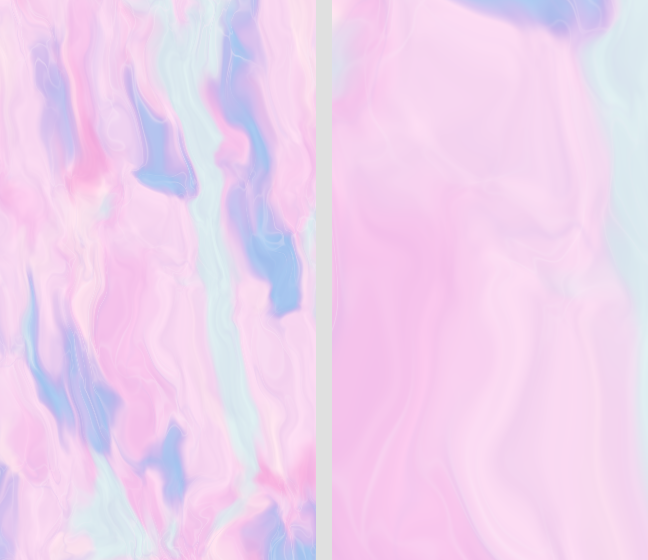
Left, the full canvas; right, a detail of the centre.
This background is drawn by a Shadertoy shader. Its source:

```glsl
// Pastel marbled silk: tall drifting veils of pink, lavender, blue and mint with fine pale wisps.

vec2 hashGradient(vec2 cell) {
    vec3 h = fract(cell.xyx * vec3(0.1031, 0.1030, 0.0973));
    h += dot(h, h.yzx + 33.33);
    float angle = 6.2832 * fract((h.x + h.y) * h.z);
    return vec2(cos(angle), sin(angle));
}

float gradientNoise(vec2 p) {
    vec2 i = floor(p), f = p - i;
    vec2 u = f * f * f * (f * (f * 6.0 - 15.0) + 10.0);
    vec2 e = vec2(1.0, 0.0);
    float low  = mix(dot(hashGradient(i), f),
                     dot(hashGradient(i + e), f - e), u.x);
    float high = mix(dot(hashGradient(i + e.yx), f - e.yx),
                     dot(hashGradient(i + 1.0), f - 1.0), u.x);
    return mix(low, high, u.y);
}

float fbm(vec2 p, int octaves, float gain) {
    float sum = 0.0, amplitude = 1.0;
    for (int i = 0; i < octaves; i++) {
        sum += amplitude * gradientNoise(p);
        p = mat2(1.9, 0.25, -0.25, 1.9) * p + 17.3;
        amplitude *= gain;
    }
    return sum;
}

// Bends the plane so that straight streaks become flowing folds
vec2 flow(vec2 p, vec2 scale, vec2 strength, float seed) {
    vec2 q = p * scale + seed;
    return p + strength * vec2(fbm(q, 3, 0.5), fbm(q + 41.7, 3, 0.5));
}

// Soft veil of colour: coverage of a stretched noise field above a threshold
float veil(vec2 p, vec2 scale, float seed, float from, float to) {
    return smoothstep(from, to, fbm(p * scale + seed, 4, 0.45));
}

// Thin bright thread along the zero line of a noise field
float wisp(vec2 p, vec2 scale, float seed, float width) {
    float d = abs(fbm(p * scale + seed, 2, 0.4));
    return exp(-d * d / (width * width));
}

void mainImage(out vec4 fragColor, in vec2 fragCoord) {
    const vec3 palePink = vec3(0.970, 0.840, 0.945);
    const vec3 pink     = vec3(0.965, 0.765, 0.925);
    const vec3 hotPink  = vec3(0.965, 0.680, 0.875);
    const vec3 cream    = vec3(0.985, 0.900, 0.930);
    const vec3 lavender = vec3(0.790, 0.720, 0.930);
    const vec3 blue     = vec3(0.640, 0.780, 0.940);
    const vec3 mint     = vec3(0.850, 0.925, 0.940);

    vec2 uv = fragCoord / iResolution.x;
    vec2 p = uv + vec2(0.13 * uv.y, 0.0);
    vec2 broad = flow(p, vec2(3.5, 2.2), vec2(0.10, 0.22), 3.0);
    vec2 fine = flow(broad, vec2(10.0, 5.0), vec2(0.035, 0.09), 9.0);

    // Pink ground
    vec3 color = mix(palePink, pink, veil(fine, vec2(4.5, 1.5), 12.4, -0.02, 0.30));
    color = mix(color, cream, 0.65 * veil(fine, vec2(6.0, 1.6), 71.9, 0.12, 0.45));
    color = mix(color, hotPink, 0.85 * veil(broad, vec2(4.0, 1.7), 25.1, 0.16, 0.55));

    // Cool veils, blue lying in the hearts of the lavender
    float cool = fbm(fine * vec2(5.0, 1.6) + 53.6, 4, 0.45);
    color = mix(color, lavender, 0.85 * smoothstep(0.08, 0.34, cool));
    color = mix(color, blue, 0.90 * smoothstep(0.26, 0.52, cool));
    color = mix(color, mint, 0.90 * veil(fine, vec2(4.2, 1.4), 87.2, 0.14, 0.42));

    // Fine folds: lilac shading and pale threads, gathered in patches
    float patches = smoothstep(-0.25, 0.35, gradientNoise(p * vec2(5.0, 3.0) + 6.5));
    float grain = fbm(fine * vec2(26.0, 6.0) + 31.0, 3, 0.55);
    color += vec3(0.035, 0.045, 0.018) * grain;
    float threads = wisp(fine, vec2(15.0, 4.0), 14.0, 0.035)
                  + 0.7 * wisp(fine, vec2(24.0, 6.0), 62.0, 0.050);
    color = mix(color, vec3(0.975, 0.915, 0.965), 0.38 * patches * min(threads, 1.0));
    float shade = wisp(fine, vec2(13.0, 3.5), 95.0, 0.050);
    color = mix(color, vec3(0.830, 0.740, 0.930), 0.22 * patches * shade);

    fragColor = vec4(clamp(color, 0.0, 1.0), 1.0);
}
```
